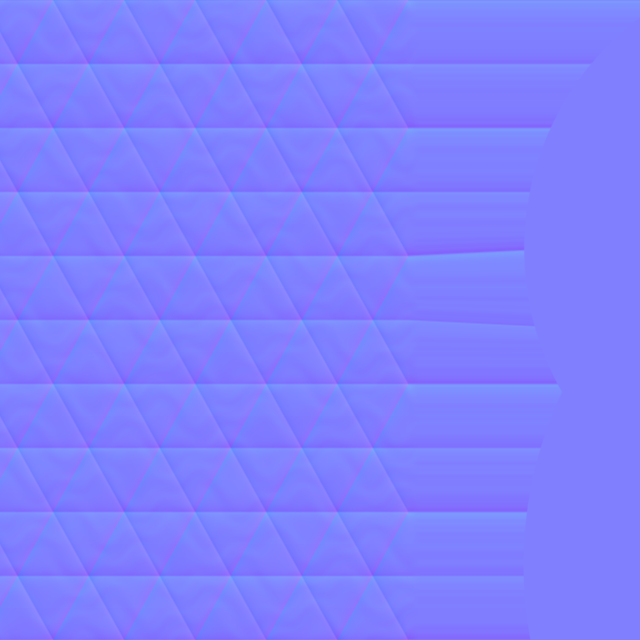
Write a WebGL 1 fragment shader that draws this texture map.

```glsl
precision highp float;
uniform vec2 u_resolution;

// Tilt towards the nearest seam of a family lying at integer u
float seamTilt(float u, float spacing, float broad, float tight) {
  float s = fract(u + 0.5) - 0.5;
  float side = clamp(s * spacing * u_resolution.y, -1.0, 1.0);
  float d = abs(s);
  return -side * (broad * exp(-d * 6.0) + tight * exp(-d * 22.0));
}

// Padded triangles: one horizontal and two slanted seam families
vec2 quiltTilt(vec2 p) {
  float drop = 0.555 * (1.0 - p.y);
  float x = p.x - 0.083;
  vec2 tilt = vec2(0.0, 1.0) * seamTilt(p.y * 10.0, 0.1, 0.055, 0.035);
  tilt += vec2(0.87, 0.5) * seamTilt((x - drop) / 0.111, 0.097, 0.018, 0.055);
  tilt += vec2(0.87, -0.5) * seamTilt((x + drop) / 0.111, 0.097, 0.02, 0.085);
  return tilt;
}

// Soft cloth folds, longer across than up
vec2 wrinkleTilt(vec2 p) {
  float warp = 1.8 * sin(37.0 * p.x - 29.0 * p.y) + sin(83.0 * p.x + 41.0 * p.y);
  float fold = sin(113.0 * p.y + 31.0 * p.x + warp);
  float fine = sin(247.0 * p.y - 59.0 * p.x + 2.0 * warp);
  return vec2(0.004, 0.011) * fold + vec2(-0.003, 0.005) * fine;
}

// Level streaks along the stretched border
float streakTilt(float y) {
  return 0.008 * sin(y * 173.0 + 2.0 * sin(y * 47.0))
       + 0.006 * sin(y * 419.0 + 3.0 * sin(y * 71.0));
}

float bump(float y, float center) {
  float d = (y - center) / 0.03;
  return exp(-d * d);
}

void main() {
  vec2 p = gl_FragCoord.xy / u_resolution;
  float pixel = 1.0 / u_resolution.y;

  // Quilt edge stretched sideways, with two gently bent seams
  float stretch = max(p.x - 0.638, 0.0);
  float bend = 0.05 * stretch * (bump(p.y, 0.605) - bump(p.y, 0.495));
  vec2 q = vec2(min(p.x, 0.638), p.y - bend);
  float border = smoothstep(0.0, 0.02, stretch);

  vec2 tilt = quiltTilt(q) * mix(1.0, 0.8, border);
  tilt += mix(wrinkleTilt(p), vec2(0.0, streakTilt(q.y)), border);

  // Flat area bounded by two large arcs
  float upperArc = length(p - vec2(1.271, 0.611)) - 0.452;
  float lowerArc = length(p - vec2(1.456, 0.117)) - 0.638;
  tilt *= smoothstep(-pixel, pixel, min(upperArc, lowerArc));

  // Pack the normal into colour
  float up = sqrt(max(1.0 - 4.0 * dot(tilt, tilt), 0.0));
  gl_FragColor = vec4(0.5 + tilt, 0.5 + 0.5 * up, 1.0);
}
```
